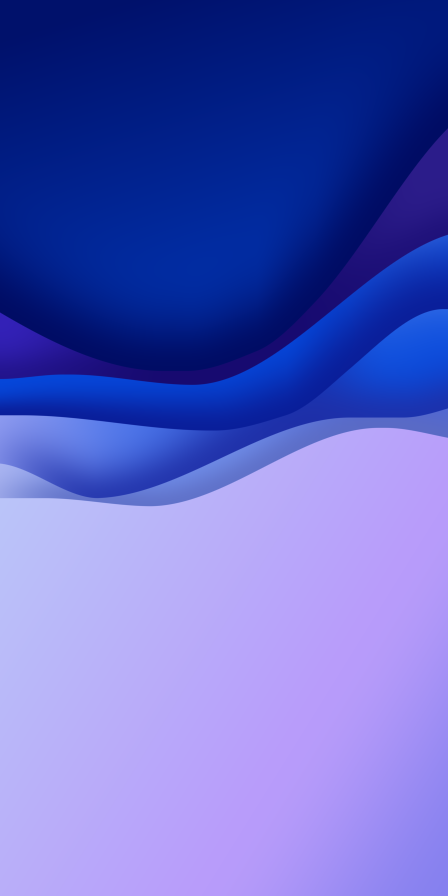
Write a WebGL 2 fragment shader that draws this background.

```glsl
#version 300 es
precision highp float;

uniform vec2 u_resolution;
out vec4 outColor;

// Sky
const vec3 NIGHT = vec3(0.00, 0.065, 0.42);
const vec3 ROYAL = vec3(0.005, 0.20, 0.69);
const vec3 SKY_SHADE = vec3(0.00, 0.04, 0.38);
// Violet band
const vec3 VIOLET = vec3(0.20, 0.13, 0.72);
const vec3 PLUM = vec3(0.09, 0.04, 0.44);
const vec3 GRAPE = vec3(0.17, 0.11, 0.54);
// Blue bands
const vec3 COBALT = vec3(0.02, 0.28, 0.86);
const vec3 AZURE = vec3(0.16, 0.39, 0.89);
const vec3 COBALT_SHADE = vec3(0.04, 0.09, 0.56);
const vec3 PERIWINKLE = vec3(0.57, 0.62, 0.95);
const vec3 CORNFLOWER = vec3(0.29, 0.45, 0.91);
const vec3 INDIGO = vec3(0.09, 0.21, 0.71);
const vec3 INDIGO_SHADE = vec3(0.12, 0.18, 0.65);
// Pale band
const vec3 MIST = vec3(0.68, 0.72, 0.95);
const vec3 STEEL = vec3(0.44, 0.56, 0.92);
const vec3 SLATE = vec3(0.31, 0.40, 0.83);
const vec3 STEEL_SHADE = vec3(0.36, 0.42, 0.76);
// Foreground
const vec3 ICE = vec3(0.73, 0.77, 0.975);
const vec3 LAVENDER = vec3(0.72, 0.61, 0.98);
const vec3 IRIS = vec3(0.52, 0.50, 0.935);

const int LAYERS = 5;
const float SLOPE_STEP = 0.004;

// Height of each wave crest, built from eased rises and falls
float crest(int layer, float x) {
    if (layer == 0)
        return 1.560 - 0.388 * smoothstep(-0.573, 0.365, x)
             + 0.078 * smoothstep(0.417, 0.703, x) + 0.529 * smoothstep(0.573, 1.12, x);
    if (layer == 1)
        return 1.154 + 0.010 * smoothstep(0.0, 0.14, x)
             - 0.023 * smoothstep(0.156, 0.43, x) + 0.346 * smoothstep(0.43, 1.068, x);
    if (layer == 2)
        return 1.073 - 0.034 * smoothstep(0.05, 0.47, x)
             + 0.063 * smoothstep(0.48, 0.78, x) + 0.208 * smoothstep(0.638, 0.99, x);
    if (layer == 3)
        return 0.966 - 0.078 * smoothstep(-0.013, 0.22, x)
             + 0.180 * smoothstep(0.208, 0.781, x) + 0.039 * smoothstep(0.9, 1.094, x);
    return 0.888 - 0.018 * smoothstep(0.1, 0.34, x)
         + 0.175 * smoothstep(0.333, 0.846, x) - 0.030 * smoothstep(0.86, 1.07, x);
}

// Approximate signed distance above a crest
float crestDistance(int layer, vec2 p) {
    float slope = (crest(layer, p.x + SLOPE_STEP) - crest(layer, p.x - SLOPE_STEP))
                / (2.0 * SLOPE_STEP);
    return (p.y - crest(layer, p.x)) / sqrt(1.0 + slope * slope);
}

// Soft shadow cast upward by the next crest
vec3 shade(vec3 color, vec3 shadow, float d, float width, float strength) {
    float reach = max(d, 0.0) / width;
    return mix(color, shadow, strength * exp(-reach * reach));
}

vec3 skyColor(vec2 p) {
    float t = 1.3 * (2.0 - p.y) + 0.4 * p.x - 0.12;
    vec3 color = mix(NIGHT, ROYAL, clamp(t, 0.0, 1.0));
    return shade(color, SKY_SHADE, crestDistance(0, p), 0.13, 0.95);
}

// Fill of one layer; depth is the distance below its own crest
vec3 layerColor(int layer, vec2 p, float depth) {
    if (layer == 4) {
        float t = p.x + 0.62 * (1.12 - 0.24 - p.y);
        vec3 color = mix(ICE, LAVENDER, clamp(t / 0.98, 0.0, 1.0));
        return mix(color, IRIS, smoothstep(0.98, 1.58, t));
    }
    float gap = crestDistance(layer + 1, p);
    float glow = smoothstep(0.7, 1.0, p.x) * exp(-depth / 0.07);
    if (layer == 0) {
        vec3 color = mix(VIOLET, PLUM, smoothstep(0.0, 0.38, p.x));
        color = mix(color, GRAPE, smoothstep(0.65, 0.95, p.x));
        return shade(color, PLUM, gap, 0.06, 0.6);
    }
    if (layer == 1) {
        vec3 color = mix(COBALT, AZURE, glow);
        return shade(color, COBALT_SHADE, gap, mix(0.04, 0.13, p.x), 0.85);
    }
    if (layer == 2) {
        vec3 color = mix(PERIWINKLE, CORNFLOWER, smoothstep(-0.05, 0.36, p.x));
        color = mix(color, INDIGO, smoothstep(0.28, 0.68, p.x));
        color = mix(color, COBALT, smoothstep(0.68, 0.88, p.x));
        color = mix(color, AZURE, glow);
        return shade(color, INDIGO_SHADE, gap, 0.075, 0.85 * smoothstep(-0.1, 0.22, p.x));
    }
    vec3 color = mix(MIST, STEEL, smoothstep(-0.05, 0.3, p.x));
    color = mix(color, SLATE, smoothstep(0.5, 0.85, p.x));
    return shade(color, STEEL_SHADE, gap, 0.05, 0.8 * smoothstep(-0.1, 0.18, p.x));
}

void main() {
    // Canvas is one unit wide and two units high
    vec2 p = gl_FragCoord.xy / u_resolution * vec2(1.0, 2.0);
    float halfPixel = 0.7 / u_resolution.x;

    // Paint the waves from back to front
    vec3 color = skyColor(p);
    for (int i = 0; i < LAYERS; i++) {
        float d = crestDistance(i, p);
        float cover = smoothstep(halfPixel, -halfPixel, d);
        color = mix(color, layerColor(i, p, max(-d, 0.0)), cover);
    }
    outColor = vec4(color, 1.0);
}
```
